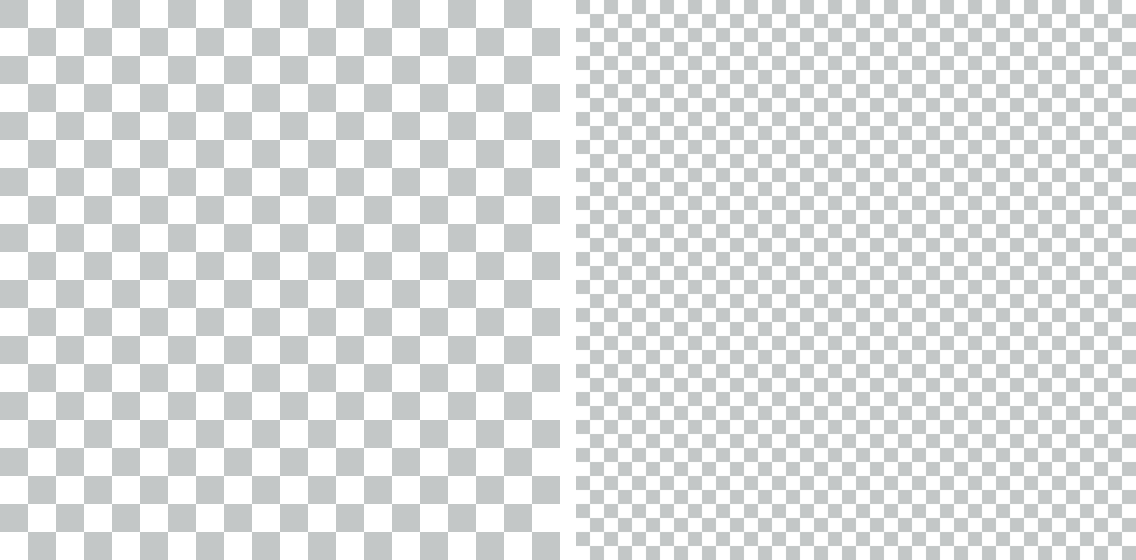
Left, the tile; right, the same tile 2 across and 2 down.
A WebGL 1 fragment shader for this pattern:

```glsl
precision highp float;
// Flat checkerboard of pale grey and white squares, tiling on every side.

#define REPEATS 10.0                  // light-dark pairs across and down
#define EDGE_PIXELS 1.0               // width of the smoothed edge
#define GREY vec3(0.764, 0.780, 0.780)
#define WHITE vec3(1.0)

uniform vec2 u_resolution;

// Square wave per axis: +1 in the first half period, -1 in the second.
vec2 squareWave(vec2 phase, vec2 edgeWidth) {
  vec2 edgeDistance = 0.25 - abs(fract(phase + 0.25) - 0.5);
  return clamp(2.0 * edgeDistance / edgeWidth, -1.0, 1.0);
}

void main() {
  vec2 phase = gl_FragCoord.xy / u_resolution * REPEATS;
  vec2 edgeWidth = EDGE_PIXELS * REPEATS / u_resolution;

  // The product of both waves alternates the squares; the lower left is white.
  vec2 wave = squareWave(phase, edgeWidth);
  float whiteness = 0.5 + 0.5 * wave.x * wave.y;

  gl_FragColor = vec4(mix(GREY, WHITE, whiteness), 1.0);
}
```
